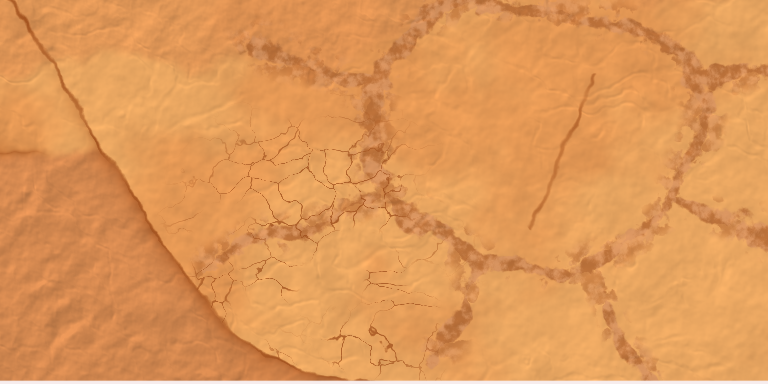
Write a WebGL 1 fragment shader that draws this texture.

```glsl
precision highp float;
// Weathered orange rock plate with brown mineral veins, fine cracks and a broken edge.
uniform vec2 u_resolution;

const vec2 RING_CENTER = vec2(1.385, 0.66);
const vec2 RING_RADIUS = vec2(0.435, 0.345);
const vec3 OCHRE = vec3(0.89, 0.592, 0.33);
const vec3 LIGHT_OCHRE = vec3(0.915, 0.652, 0.38);
const vec3 ROUGH_TAN = vec3(0.85, 0.55, 0.315);
const vec3 LOWER_CLAY = vec3(0.825, 0.53, 0.31);
const vec3 VEIN_BROWN = vec3(0.71, 0.42, 0.21);
const vec3 VEIN_GRAIN = vec3(0.85, 0.58, 0.38);
const vec3 CRACK_BROWN = vec3(0.62, 0.30, 0.10);
const vec3 PALE_RIM = vec3(0.97, 0.93, 0.93);

float hash(vec2 p) {
  return fract(sin(dot(p, vec2(127.1, 311.7))) * 43758.5453);
}

float noise(vec2 p) {
  vec2 i = floor(p), f = fract(p);
  f = f * f * (3.0 - 2.0 * f);
  return mix(mix(hash(i), hash(i + vec2(1.0, 0.0)), f.x),
             mix(hash(i + vec2(0.0, 1.0)), hash(i + 1.0), f.x), f.y);
}

float fbm(vec2 p) {
  float sum = 0.0, gain = 0.5;
  for (int i = 0; i < 5; i++) {
    sum += gain * noise(p);
    p = mat2(1.6, 1.2, -1.2, 1.6) * p + 3.7;
    gain *= 0.5;
  }
  return sum;
}

// Gap between the two nearest cell points: zero on cell borders.
float cellBorder(vec2 p) {
  float near = 9.0, next = 9.0;
  for (int y = -1; y <= 1; y++) {
    for (int x = -1; x <= 1; x++) {
      vec2 c = floor(p) + vec2(float(x), float(y));
      float d = distance(p, c + vec2(hash(c), hash(c + 57.3)));
      next = min(next, max(near, d));
      near = min(near, d);
    }
  }
  return next - near;
}

float segment(vec2 p, vec2 a, vec2 b) {
  vec2 ab = b - a;
  return length(p - a - ab * clamp(dot(p - a, ab) / dot(ab, ab), 0.0, 1.0));
}

// Signed distance to the broken edge; positive on the plate.
float plateEdge(vec2 p) {
  float flare = 0.35 * exp(-25.0 * p.y);
  float slope = 0.64 + 25.0 * flare;
  return (p.x - 0.03 - 0.64 * (1.0 - p.y) - flare) / sqrt(1.0 + slope * slope);
}

// A wobbly ring with spokes running outwards.
float veinDistance(vec2 p) {
  vec2 q = (p - RING_CENTER) / RING_RADIUS;
  float d = abs(length(q) - 1.0 - 0.05 * sin(3.0 * atan(q.y, q.x))) * 0.38;
  for (int i = 0; i < 6; i++) {
    float k = float(i);
    float angle = radians(160.0 + 44.0 * k + 12.0 * (hash(vec2(k, 4.0)) - 0.5));
    vec2 spoke = RING_RADIUS * vec2(cos(angle), sin(angle));
    float reach = 1.8 + 0.7 * hash(vec2(k, 9.0));
    d = min(d, segment(p, RING_CENTER + spoke, RING_CENTER + spoke * reach) + 0.004);
  }
  return d;
}

// Height of pillows, broken ripples and grain.
float relief(vec2 p, float lower, float rough) {
  float swirl = fbm(p * 6.0);
  float ripple = sin(dot(p, vec2(44.0, -62.0)) + 16.0 * swirl) * noise(p * 13.0);
  float pillow = smoothstep(0.0, 0.28, cellBorder(p * vec2(8.0, 11.0) + 2.5 * swirl));
  float puffed = smoothstep(0.3, 0.65, noise(p * 7.0 + 5.0));
  float ridge = abs(fbm(p * 13.0 + 9.0) - 0.48);
  float coarse = max(lower, rough);
  return fbm(p * 5.0) * (0.5 + 0.5 * coarse) + 0.1 * ripple * lower + 0.045 * pillow * puffed
    + 0.045 * noise(p * 62.0) - ridge * (0.12 + 0.3 * coarse);
}

void main() {
  vec2 p = gl_FragCoord.xy / u_resolution.y;
  vec2 warp = vec2(fbm(p * 6.0), fbm(p * 6.0 + 31.0)) - 0.48;
  float grit = fbm(p * 22.0) - 0.48;

  // Regions
  float edge = plateEdge(p + 0.05 * warp) + 0.025 * grit;
  float plate = smoothstep(-0.003, 0.003, edge);
  float shelf = p.y - 0.60 - 0.12 * warp.y;
  float lower = (1.0 - plate) * (1.0 - smoothstep(-0.02, 0.015, shelf));
  float rough = smoothstep(0.0, 0.05, p.y - 0.80 - 0.2 * smoothstep(0.8, 1.3, p.x) + 0.15 * warp.x);
  vec3 color = mix(OCHRE, LIGHT_OCHRE, smoothstep(0.38, 0.62, fbm(p * 2.5 + 8.0)));
  color = mix(mix(color, ROUGH_TAN, 0.65 * rough), LOWER_CLAY, lower);
  color *= 1.0 + 0.12 * grit;

  // Veins with ragged sides, fine grains and a patchy stain
  float vein = veinDistance(p + 0.11 * warp);
  float width = 0.016 + 0.014 * (noise(p * 9.0) - 0.4);
  float fill = plate * (1.0 - smoothstep(width - 0.005, width + 0.005, vein + 0.055 * grit));
  float stain = plate * smoothstep(0.04, 0.12, grit) * (1.0 - smoothstep(0.025, 0.075, vein));
  float grain = smoothstep(0.3, 0.68, fbm(p * 48.0));
  color = mix(color, mix(VEIN_BROWN, VEIN_GRAIN, grain), max(0.9 * fill, 0.65 * stain));

  // Relief lit from the upper left
  float light = relief(p, lower, rough) - relief(p + vec2(-0.004, 0.006), lower, rough);
  color *= 1.0 + clamp(1.2 * light, -0.24, 0.13);

  // Fine cracks and one thin split across the ring
  float cracked = 1.0 - smoothstep(0.2, 0.4, length((p - vec2(0.82, 0.29)) * vec2(0.85, 0.75)));
  float border = cellBorder(p * vec2(11.0, 13.0) + 2.5 * warp + 0.5 * grit);
  float crack = (1.0 - smoothstep(0.01, 0.055, border)) * cracked * smoothstep(0.25, 0.6, noise(p * 11.0));
  float split = segment(p + 0.08 * warp + 0.03 * grit, vec2(1.57, 0.82), vec2(1.37, 0.41));
  crack = max(crack, (1.0 - smoothstep(0.001, 0.008, split)) * (0.35 + 0.5 * noise(p * 24.0)));
  color = mix(color, CRACK_BROWN, 0.75 * crack * plate);

  // Broken edge, its shadow, and the shelf shadow
  float shadow = (1.0 - plate) * exp(-abs(edge) / 0.02) * (1.0 - smoothstep(0.5, 0.95, p.y));
  float rim = (1.0 - smoothstep(0.001, 0.008, abs(edge))) * (0.45 + 0.5 * noise(p * 16.0));
  float ledge = (1.0 - plate) * exp(-abs(shelf) / 0.012) * (1.0 - smoothstep(0.06, 0.16, p.x));
  color = mix(color, CRACK_BROWN, max(max(0.65 * shadow, rim), 0.6 * ledge));

  color = mix(PALE_RIM, color, smoothstep(0.006, 0.011, p.y));
  gl_FragColor = vec4(color, 1.0);
}
```
